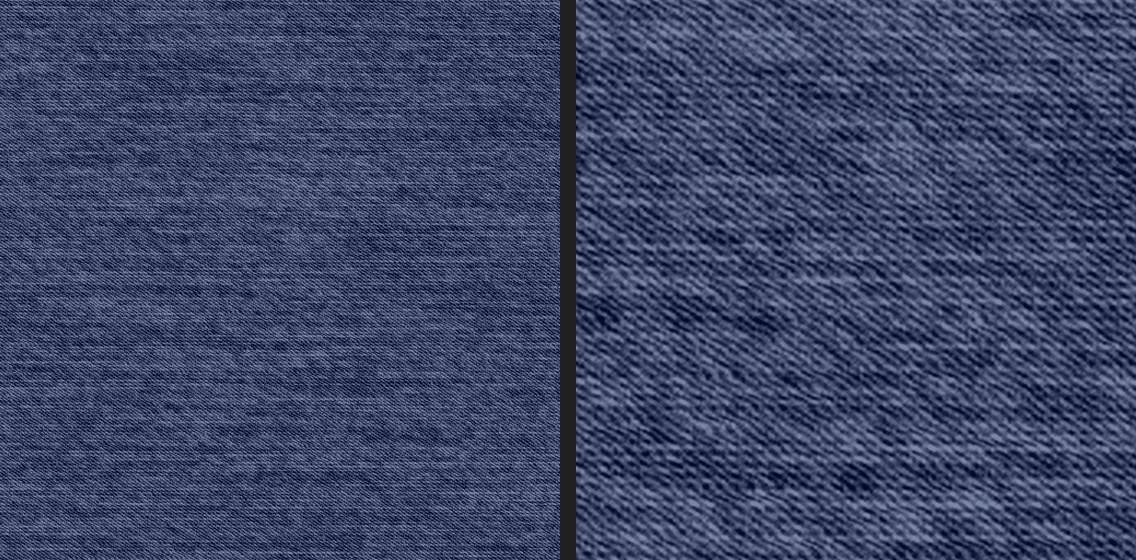
Left: the whole. Right: its middle third, enlarged.
Write a three.js fragment shader that draws this texture.

```glsl
// Indigo denim: crisp slanted twill stitches with thin horizontal yarn streaks.
#define ROWS 150.0        // weft rows up the canvas
#define COLS 118.0        // twill ribs across the canvas
#define TWILL_RISE 165.0  // rib periods up the canvas, sets the slant
#define FIBRES 512.0      // fibre flecks across the canvas
#define TWILL_AMOUNT 0.26
#define ROW_AMOUNT 0.14
#define STITCH_AMOUNT 0.46
#define FIBRE_AMOUNT 0.58
#define STREAK_AMOUNT 0.33
#define FADE_AMOUNT 0.018
#define BRIGHTNESS 0.52

varying vec2 vUv;

const float TAU = 6.28318;
const vec3 NAVY = vec3(0.04, 0.07, 0.20);
const vec3 PALE_BLUE = vec3(0.42, 0.46, 0.58);

float hash(vec2 p) {
  vec3 q = fract(p.xyx * vec3(0.1031, 0.1030, 0.0973));
  q += dot(q, q.yzx + 33.33);
  return fract((q.x + q.y) * q.z);
}

// Smooth value noise, centred on zero
float noise(vec2 p) {
  vec2 i = floor(p);
  vec2 f = fract(p);
  f = f * f * (3.0 - 2.0 * f);
  float low = mix(hash(i), hash(i + vec2(1.0, 0.0)), f.x);
  float high = mix(hash(i + vec2(0.0, 1.0)), hash(i + vec2(1.0, 1.0)), f.x);
  return mix(low, high, f.y) - 0.5;
}

// Sine with flattened crests and steeper sides
float crispWave(float phase) {
  float wave = sin(TAU * phase);
  return wave * (1.5 - 0.5 * wave * wave);
}

// Thickness along one yarn, shifted at random so that yarn ends do not line up
float yarn(float x, float row) {
  return noise(vec2(x + 40.0 * hash(vec2(row, 7.0)), row));
}

// Long streaks from thick and thin yarns, with narrow joins between rows
float streaks(vec2 p) {
  float row = floor(p.y);
  float join = smoothstep(0.2, 0.8, fract(p.y));
  return mix(yarn(p.x, row), yarn(p.x, row + 1.0), join);
}

// Broad worn patches from layered sines
float fade(vec2 p) {
  float sum = 0.0;
  float scale = 1.0;
  for (int i = 0; i < 4; i++) {
    sum += sin(p.x * 7.0 * scale + 2.0 * sin(p.y * 9.0 * scale + scale))
         * sin(p.y * 17.0 * scale + 1.5 * sin(p.x * 6.0 * scale)) / scale;
    scale *= 1.7;
  }
  return sum;
}

void main() {
  // Nearly straight cloth
  vec2 cloth = vUv;
  cloth.y += 0.0004 * sin(cloth.x * 13.0 + 4.0 * sin(cloth.y * 8.0));

  // Ribs fall to the right; each weft row shifts them a little
  float row = cloth.y * ROWS;
  float rib = cloth.x * COLS + cloth.y * TWILL_RISE;
  rib += 0.30 * streaks(vec2(cloth.x * 14.0, row) + 500.0);
  rib += 0.40 * noise(vec2(cloth.x * 80.0, row));
  float twill = crispWave(rib);

  // Dark gaps between the rows deepen and vanish along the yarn
  float gap = 1.0 + 1.8 * streaks(vec2(cloth.x * 7.0, row) + 900.0);
  float weft = gap * cos(TAU * row);

  // Uneven stitches and fibres
  float stitch = noise(vec2(rib, row) + 11.0);
  float fibre = noise(cloth * FIBRES + 70.3);
  float streak = 0.95 * streaks(vec2(cloth.x * 6.0, row))
               + 0.22 * streaks(vec2(cloth.x * 3.5, cloth.y * 60.0) + 300.0);

  float tone = BRIGHTNESS
    + TWILL_AMOUNT * twill
    + ROW_AMOUNT * weft
    + STITCH_AMOUNT * stitch
    + FIBRE_AMOUNT * fibre
    + STREAK_AMOUNT * streak
    + FADE_AMOUNT * fade(vUv);

  vec3 colour = mix(NAVY, PALE_BLUE, clamp(tone, -0.1, 1.18));
  gl_FragColor = vec4(colour, 1.0);
}
```
